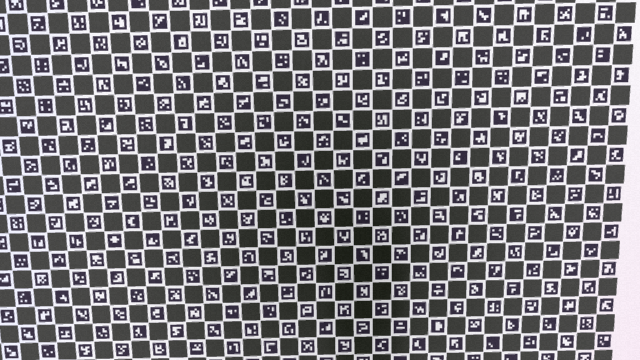
This pattern is drawn by a Shadertoy shader. Its source:

```glsl
float hash(vec2 p) {
    return fract(sin(dot(p, vec2(127.1, 311.7))) * 43758.5453);
}

// Canvas position (heights, y down) to board column and row, with perspective
vec2 boardCoord(vec2 p) {
    float d = p.y + 0.0187 * (p.x - 0.0556) - 0.125;
    float column = 15.0 + (p.x - 0.8947 - 0.0136 * d) / (0.05595 - 0.00527 * d);
    float row = 2.0 + 17.25 * d + 1.79 * d * d;
    return vec2(column, row);
}

// x: paper coverage, y: 1 inside a marker cell
vec2 board(vec2 uv) {
    if (uv.x > 30.5) return vec2(1.0, 0.0);
    vec2 cell = floor(uv + 0.5);
    vec2 local = uv - cell;
    float reach = max(abs(local.x), abs(local.y));

    // Solid squares alternate with markers
    if (mod(cell.x + cell.y, 2.0) > 0.5) return vec2(step(0.485, reach), 0.0);

    // White frame, dark border, then a 4 x 4 field of random bits
    if (reach > 0.355) return vec2(1.0, 1.0);
    vec2 bit = floor(local / 0.118 + 2.0);
    bool inField = all(greaterThanEqual(bit, vec2(0.0))) && all(lessThan(bit, vec2(4.0)));
    float lit = step(0.52, hash(cell * 4.0 + bit + 17.0));
    return vec2(inField ? lit : 0.0, 1.0);
}

// Soft reflection: a broad dark patch and a narrow band below it
float shadowAt(vec2 p) {
    vec2 q = (p - vec2(0.92, 0.62)) / vec2(0.42, 0.46);
    float patchDark = exp(-dot(q, q));
    float x = (p.x - 1.02) / 0.1;
    float band = exp(-x * x * x * x) * smoothstep(0.5, 0.8, p.y);
    return clamp(patchDark + 0.45 * band, 0.0, 1.3);
}

void mainImage(out vec4 fragColor, in vec2 fragCoord) {
    vec2 p = vec2(fragCoord.x, iResolution.y - fragCoord.y) / iResolution.y;

    // Average a small area for smooth edges and slight lens blur
    float span = max(1.0 / iResolution.y, 0.0042);
    vec2 cover = vec2(0.0);
    for (int j = 0; j < 4; j++) {
        for (int i = 0; i < 4; i++) {
            vec2 offset = (vec2(i, j) - 1.5) * 0.25 * span;
            cover += board(boardCoord(p + offset)) / 16.0;
        }
    }

    float shadow = shadowAt(p);
    vec3 square = mix(vec3(0.29, 0.29, 0.285), vec3(0.15, 0.16, 0.135), min(shadow * 1.1, 1.25));
    vec3 border = mix(vec3(0.23, 0.2, 0.28), vec3(0.16, 0.135, 0.2), shadow);
    vec3 paper = mix(vec3(0.97, 0.965, 0.98), vec3(0.8, 0.8, 0.81), shadow * 0.75);

    // Cool light on the left, faint pink in the lower right margin
    paper += vec3(-0.03, -0.02, 0.02) * (1.0 - smoothstep(0.0, 0.3, p.x));
    paper -= vec3(0.0, 0.05, 0.02) * smoothstep(1.5, 1.78, p.x) * p.y;

    vec3 color = mix(mix(square, border, cover.y), paper, cover.x);
    color += (hash(floor(p * 288.0)) - 0.5) * 0.025;
    fragColor = vec4(clamp(color, 0.0, 1.0), 1.0);
}
```
